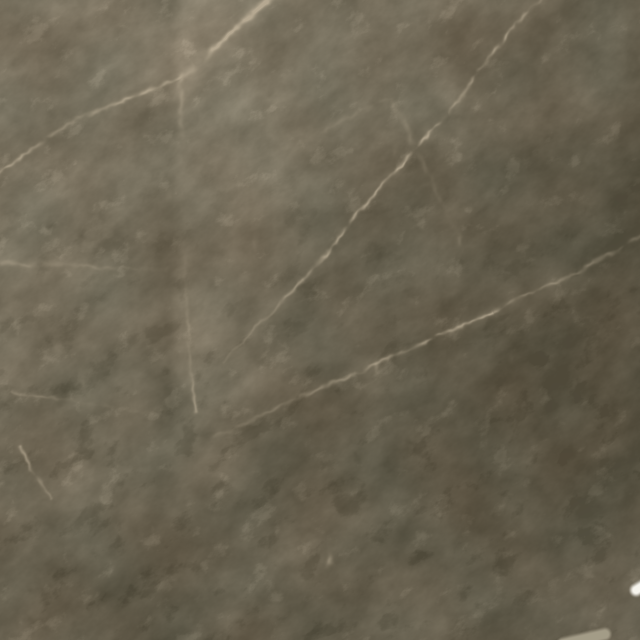
Give the GLSL for this texture, as a WebGL 2 fragment shader.

```glsl
#version 300 es
precision highp float;

uniform vec2 u_resolution;
out vec4 fragColor;

vec2 hash2(vec2 p) {
    vec3 q = fract(p.xyx * vec3(0.1031, 0.1030, 0.0973));
    q += dot(q, q.yzx + 33.33);
    return fract((q.xx + q.yz) * q.zy);
}

float cornerSlope(vec2 cell, vec2 f, vec2 corner) {
    float angle = 6.2832 * hash2(cell + corner + 40.0).x;
    return dot(vec2(cos(angle), sin(angle)), f - corner);
}

float gradientNoise(vec2 p) {
    vec2 cell = floor(p), f = fract(p);
    vec2 u = f * f * f * (f * (f * 6.0 - 15.0) + 10.0);
    vec2 e = vec2(0.0, 1.0);
    return mix(mix(cornerSlope(cell, f, e.xx), cornerSlope(cell, f, e.yx), u.x),
               mix(cornerSlope(cell, f, e.xy), cornerSlope(cell, f, e.yy), u.x), u.y);
}

float fbm(vec2 p) {
    float sum = 0.0, amplitude = 1.0;
    for (int i = 0; i < 5; i++) {
        sum += amplitude * gradientNoise(p);
        p = mat2(1.6, 1.2, -1.2, 1.6) * p + 7.3;
        amplitude *= 0.55;
    }
    return sum;
}

// Soft line from a to b, its strength running from ends.x to ends.y
float vein(vec2 p, vec2 a, vec2 b, float width, vec2 ends) {
    vec2 ab = b - a;
    float h = clamp(dot(p - a, ab) / dot(ab, ab), 0.0, 1.0);
    float d = length(p - a - ab * h) / width;
    return mix(ends.x, ends.y, h) * (exp(-d * d) + 0.12 * exp(-d * d * 0.08));
}

float capsule(vec2 p, vec2 a, vec2 b, float radius) {
    vec2 ab = b - a;
    float h = clamp(dot(p - a, ab) / dot(ab, ab), 0.0, 1.0);
    return length(p - a - ab * h) - radius;
}

void main() {
    vec2 p = gl_FragCoord.xy / u_resolution;
    vec2 wobble = vec2(gradientNoise(p * 8.0), gradientNoise(p * 8.0 + 19.0)) * 0.008
                + vec2(gradientNoise(p * 34.0), gradientNoise(p * 34.0 + 51.0)) * 0.005
                + vec2(gradientNoise(p * 85.0), gradientNoise(p * 85.0 + 27.0)) * 0.003;
    vec2 q = p + wobble;

    // Broad light falloff and cloudy mottling drawn out along the diagonal
    vec2 grain = mat2(0.8, -0.9, 0.6, 1.2) * p;
    float tone = 0.19 + 0.48 * (p.y - p.x) + 0.3 * smoothstep(0.35, 0.0, p.y) * p.x;
    tone += 0.2 * gradientNoise(p * 2.6 + 3.0);
    tone += 0.27 * fbm(grain * 6.0 + 3.0 * wobble) + 0.2 * fbm(grain * 19.0 + 11.0);
    tone += 0.2 * smoothstep(0.262, 0.287, q.x) * smoothstep(0.6, 0.28, q.x)
          * smoothstep(0.2, 0.4, p.y);
    tone -= 0.2 * smoothstep(0.2, 0.6, fbm(grain * 15.0 + 30.0)) * smoothstep(1.1, 0.2, p.y);
    tone += 0.22 * smoothstep(0.25, 0.7, fbm(grain * 17.0 + 63.0));

    // Scattered dark pits and pale flecks
    float fleck = 0.0;
    for (int i = 0; i < 22; i++) {
        vec2 seed = vec2(float(i), 5.0);
        vec2 size = hash2(seed + 9.0);
        vec2 pit = (q + wobble - hash2(seed) * vec2(0.7, 0.65)) / (0.006 + 0.016 * size.x * size.x);
        tone -= 0.28 * size.y * exp(-dot(pit, pit));
        vec2 spot = (q - 0.05 - hash2(seed + 70.0) * vec2(0.75, 0.85)) / vec2(0.005, 0.0075);
        fleck += 0.8 * pow(size.y, 4.0) * exp(-dot(spot, spot));
    }

    // Main diagonal veins
    float v = vein(q, vec2(-0.02, 0.715), vec2(0.124, 0.818), 0.0032, vec2(0.65, 0.4));
    v = max(v, vein(q, vec2(0.124, 0.818), vec2(0.285, 0.88), 0.0032, vec2(0.4, 0.75)));
    v = max(v, vein(q, vec2(0.285, 0.88), vec2(0.435, 1.015), 0.0045, vec2(0.7, 0.95)));
    v = max(v, vein(q, vec2(0.86, 1.02), vec2(0.65, 0.768), 0.003, vec2(0.6, 0.65)));
    v = max(v, vein(q, vec2(0.65, 0.768), vec2(0.515, 0.612), 0.0028, vec2(0.65, 0.5)));
    v = max(v, vein(q, vec2(0.515, 0.612), vec2(0.35, 0.43), 0.0028, vec2(0.6, 0.1)));
    v = max(v, vein(q, vec2(1.02, 0.64), vec2(0.768, 0.512), 0.003, vec2(0.2, 0.45)));
    v = max(v, vein(q, vec2(0.768, 0.512), vec2(0.33, 0.318), 0.003, vec2(0.62, 0.15)));

    // Side branches and faint cracks
    v = max(v, vein(q, vec2(0.285, 0.88), vec2(0.288, 0.79), 0.0045, vec2(0.6, 0.2)));
    v = max(v, vein(q, vec2(0.287, 0.6), vec2(0.305, 0.36), 0.0035, vec2(0.05, 0.45)));
    v = max(v, vein(q, vec2(0.612, 0.845), vec2(0.65, 0.768), 0.0055, vec2(0.15, 0.35)));
    v = max(v, vein(q, vec2(0.612, 0.845), vec2(0.36, 0.73), 0.0035, vec2(0.2, 0.0)));
    v = max(v, vein(q, vec2(0.65, 0.768), vec2(0.71, 0.64), 0.004, vec2(0.18, 0.03)));
    v = max(v, vein(q, vec2(-0.02, 0.59), vec2(0.26, 0.578), 0.0035, vec2(0.3, 0.15)));
    v = max(v, vein(q, vec2(0.02, 0.388), vec2(0.26, 0.352), 0.003, vec2(0.28, 0.0)));
    v = max(v, vein(q, vec2(0.033, 0.303), vec2(0.08, 0.219), 0.003, vec2(0.5, 0.25)));
    v *= clamp(0.8 + 1.3 * gradientNoise(p * 21.0) + 1.1 * gradientNoise(p * 58.0), 0.12, 1.2);

    // Warm brown in the shade, greyer towards the light
    tone = max(tone + 0.25 * tone * abs(tone), -0.25);
    vec3 color = vec3(0.36, 0.335, 0.27) + vec3(0.20, 0.19, 0.18) * tone;
    color += vec3(0.012, -0.004, -0.008) * gradientNoise(p * 9.0 + 80.0);
    color = mix(color, vec3(0.71, 0.66, 0.57), clamp(v + fleck, 0.0, 1.0));

    // Pale chip and bright glint at the lower right edge
    color += 0.07 * exp(-40.0 * dot(p - vec2(1.0, 0.0), p - vec2(1.0, 0.0)));
    float chip = capsule(p, vec2(0.88, -0.006), vec2(0.945, 0.009), 0.009);
    color = mix(color, vec3(0.64, 0.61, 0.53), smoothstep(0.004, -0.004, chip));
    float glint = capsule(p, vec2(0.994, 0.078), vec2(1.02, 0.094), 0.008);
    color = mix(color, vec3(0.97, 0.96, 0.93), smoothstep(0.005, -0.004, glint));

    fragColor = vec4(color, 1.0);
}
```
